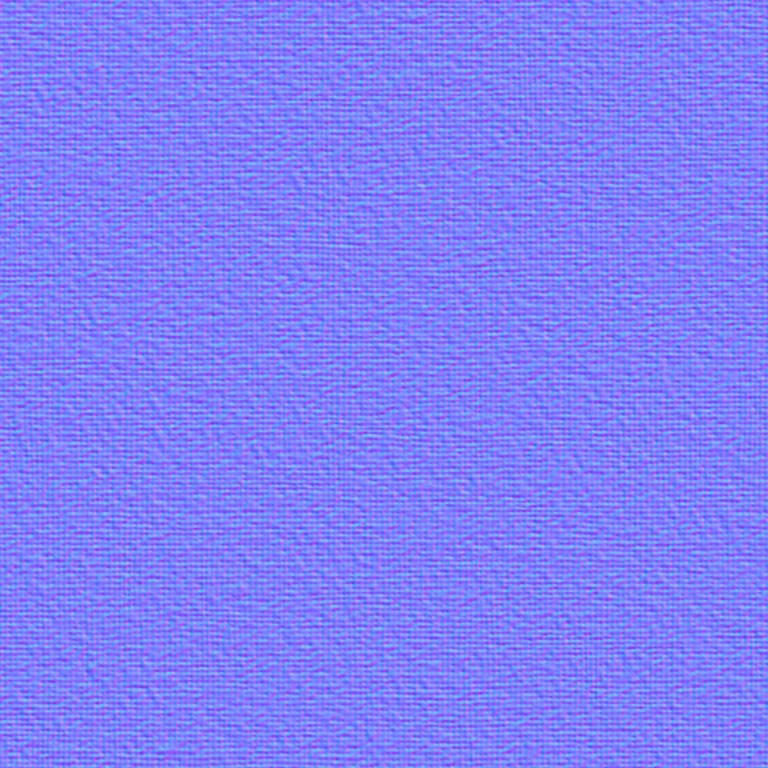
Give the GLSL for this texture map, as a WebGL 1 fragment shader.

```glsl
precision highp float;
// Tangent-space normal map of a finely woven canvas. A height field of crossing
// threads, uneven pits between them, slanted grain and a few loose fibres is
// differentiated, and the resulting surface normal is stored as colour.

#define THREADS 140.0          // threads across the canvas
#define RELIEF 0.138           // steepness of the whole surface
#define WARP 0.16              // height of the upright threads
#define WEFT 0.13              // height of the level threads
#define PIT_SIZE vec2(0.43, 0.32)  // radii of a pit, in threads
#define PIT_JITTER 0.24        // scatter of the pits, in threads
#define GRAIN 1.8              // height of the irregular grain
#define WANDER 0.6             // slow drift of the threads, in threads
#define FIBRE_CELL 12.0        // spacing of loose fibres, in threads
#define FIBRE_SHARE 0.2        // share of cells that hold a fibre
#define FIBRE_HEIGHT 0.8
#define SAMPLE_STEP 0.18       // half width of the slope filter, in threads

uniform vec2 u_resolution;

const float TAU = 6.2831853;

float hash(vec2 p) {
  vec3 q = fract(p.xyx * vec3(0.1031, 0.1030, 0.0973));
  q += dot(q, q.yzx + 33.33);
  return fract((q.x + q.y) * q.z);
}

float noise(vec2 p) {
  vec2 cell = floor(p);
  vec2 f = fract(p);
  f = f * f * (3.0 - 2.0 * f);
  float low = mix(hash(cell), hash(cell + vec2(1.0, 0.0)), f.x);
  float high = mix(hash(cell + vec2(0.0, 1.0)), hash(cell + 1.0), f.x);
  return mix(low, high, f.y);
}

vec2 rotate(vec2 p, float angle) {
  float c = cos(angle), s = sin(angle);
  return vec2(c * p.x + s * p.y, c * p.y - s * p.x);
}

// One thread set: "across" counts threads, "along" follows them.
float threadSet(float across, float along, float seed) {
  float strength = noise(vec2(across * 0.7, along * 0.05) + seed);
  return mix(0.3, 1.6, strength) * cos(TAU * across);
}

// Hollows between the threads, each with its own depth and offset
float pits(vec2 p) {
  vec2 home = floor(p);
  float depth = 0.0;
  for (int j = -1; j <= 1; j++) {
    for (int i = -1; i <= 1; i++) {
      vec2 cell = home + vec2(float(i), float(j));
      vec2 jitter = vec2(hash(cell + 3.0), hash(cell + 151.0)) - 0.5;
      vec2 d = (p - cell - 0.5 - PIT_JITTER * jitter) / PIT_SIZE;
      depth += mix(0.2, 1.2, hash(cell + 307.0)) * exp(-dot(d, d));
    }
  }
  return depth;
}

// Short ridge at a random place in some cells, leaning up to the right
float looseFibre(vec2 p) {
  vec2 cell = floor(p / FIBRE_CELL);
  vec2 jitter = vec2(hash(cell + 11.0), hash(cell + 23.0)) - 0.5;
  vec2 centre = (cell + 0.5 + 0.5 * jitter) * FIBRE_CELL;
  vec2 q = rotate(p - centre, mix(0.1, 0.8, hash(cell + 47.0)));
  float halfLength = mix(0.5, 1.8, hash(cell + 59.0));
  q.x -= clamp(q.x, -halfLength, halfLength);
  float present = step(hash(cell + 71.0), FIBRE_SHARE);
  return present * exp(-dot(q, q) / 0.2);
}

float height(vec2 p) {
  float fibre = looseFibre(p);

  // Threads drift slowly along their length
  vec2 drift = vec2(noise(p * vec2(0.2, 0.06) + 83.0),
                    noise(p * vec2(0.06, 0.2) + 131.0)) - 0.5;
  vec2 w = p + WANDER * drift;
  float weave = WARP * threadSet(w.x, w.y, 101.0)
              + WEFT * threadSet(w.y, w.x, 211.0) - pits(w);

  vec2 slanted = rotate(p, 0.5) * vec2(0.9, 1.35);
  float grain = GRAIN * noise(slanted + 300.0);

  return weave * (1.0 - 0.6 * fibre) + grain + FIBRE_HEIGHT * fibre;
}

void main() {
  vec2 p = gl_FragCoord.xy / u_resolution * THREADS;

  // Slope by central differences
  vec2 e = vec2(SAMPLE_STEP, 0.0);
  vec2 slope = vec2(height(p + e.xy) - height(p - e.xy),
                    height(p + e.yx) - height(p - e.yx)) / (2.0 * SAMPLE_STEP);

  vec3 normal = normalize(vec3(-RELIEF * slope, 1.0));
  gl_FragColor = vec4(0.5 + 0.5 * normal, 1.0);
}
```
